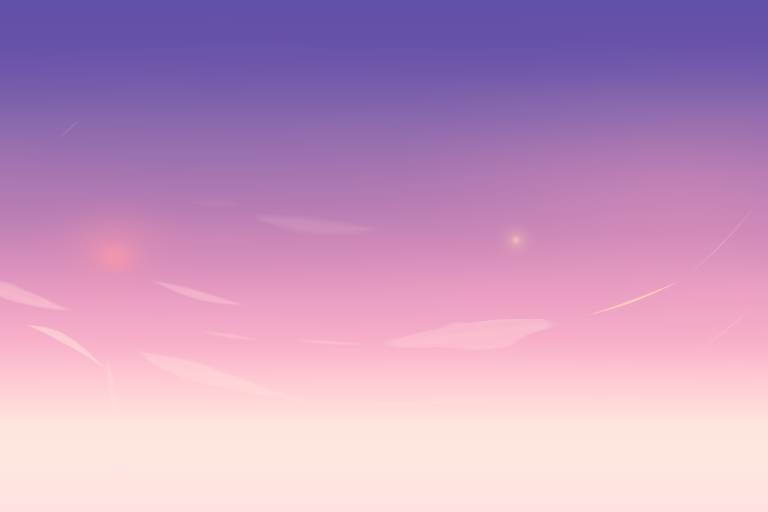
Write a Shadertoy shader that draws this background.

```glsl
const vec3 WISP_PINK = vec3(1.0, 0.82, 0.84);
const vec3 CREAM = vec3(1.0, 0.90, 0.86);
const vec3 GOLD = vec3(1.0, 0.87, 0.70);
const vec3 CORAL = vec3(1.0, 0.60, 0.67);

// Evenly spaced sky colours, from the horizon to the zenith
const vec3 SKY[13] = vec3[13](
    vec3(1.0, 0.885, 0.88), vec3(1.0, 0.90, 0.875), vec3(1.0, 0.90, 0.865),
    vec3(1.0, 0.80, 0.83), vec3(0.97, 0.69, 0.79), vec3(0.92, 0.62, 0.76),
    vec3(0.83, 0.55, 0.73), vec3(0.73, 0.495, 0.705), vec3(0.64, 0.455, 0.69),
    vec3(0.55, 0.415, 0.68), vec3(0.46, 0.36, 0.67), vec3(0.40, 0.32, 0.66),
    vec3(0.38, 0.31, 0.66));

float hash(vec2 p) {
    vec3 q = fract(p.xyx * 0.1031);
    q += dot(q, q.yzx + 33.33);
    return fract((q.x + q.y) * q.z);
}

float noise(vec2 p) {
    vec2 cell = floor(p), f = fract(p);
    f = f * f * (3.0 - 2.0 * f);
    float low = mix(hash(cell), hash(cell + vec2(1, 0)), f.x);
    float high = mix(hash(cell + vec2(0, 1)), hash(cell + vec2(1, 1)), f.x);
    return mix(low, high, f.y);
}

float fbm(vec2 p) {
    float sum = 0.0, gain = 0.5;
    for (int i = 0; i < 4; i++) {
        sum += gain * noise(p);
        p = p * 2.03 + 7.1;
        gain *= 0.5;
    }
    return sum;
}

vec3 skyColor(float height) {
    float level = clamp(height, 0.0, 0.999) * 12.0;
    int i = int(level);
    return mix(SKY[i], SKY[i + 1], fract(level));
}

float glow(vec2 p, vec2 center, vec2 radius) {
    vec2 d = (p - center) / radius;
    return exp(-dot(d, d));
}

// Tapered parabolic stroke from a to b, widest at the fraction "peak"
float wisp(vec2 p, vec2 a, vec2 b, float bend, float halfWidth, float peak, float pixel) {
    float t = (p.x - a.x) / (b.x - a.x);
    float taper = smoothstep(0.0, 1.0, min(t / peak, (1.0 - t) / (1.0 - peak)));
    float slope = (b.y - a.y + 4.0 * bend * (1.0 - 2.0 * t)) / (b.x - a.x);
    float center = mix(a.y, b.y, t) + 4.0 * bend * t * (1.0 - t);
    float dist = abs(p.y - center) / sqrt(1.0 + slope * slope);
    float width = halfWidth * taper;
    return (1.0 - smoothstep(width - pixel, width + pixel, dist)) * smoothstep(0.0, 0.3, taper);
}

// Ragged cloud streak: a wisp with its edge displaced by stretched noise
float cloud(vec2 p, vec2 a, vec2 b, float bend, float halfWidth, float peak, float pixel) {
    vec2 along = normalize(b - a);
    vec2 grain = vec2(dot(p, along) * 9.0, dot(p, vec2(-along.y, along.x)) * 75.0);
    float ragged = fbm(grain) - 0.47;
    float body = wisp(p + vec2(0.0, ragged * halfWidth), a, b, bend, halfWidth, peak, pixel * 1.5);
    return body * (0.8 + 0.6 * ragged);
}

void mainImage(out vec4 fragColor, in vec2 fragCoord) {
    vec2 p = fragCoord / iResolution.xy * vec2(1.5, 1.0);
    float pixel = 1.0 / iResolution.y;

    // Sky, with the pink rising on the right and a soft haze
    float lift = 0.075 * glow(p, vec2(1.34, 0.66), vec2(0.40, 0.17));
    float haze = 0.03 * (fbm(p * vec2(2.0, 9.0)) - 0.47) * smoothstep(0.15, 0.4, p.y);
    vec3 color = skyColor(p.y - lift - haze);

    // Glowing lights
    color = mix(color, CORAL, 0.32 * glow(p, vec2(0.222, 0.512), vec2(0.085, 0.07)));
    color = mix(color, CORAL, 0.60 * glow(p, vec2(0.224, 0.499), vec2(0.034, 0.024)));
    color = mix(color, GOLD, 0.25 * glow(p, vec2(1.008, 0.531), vec2(0.022)));
    color = mix(color, GOLD, 0.45 * glow(p, vec2(1.008, 0.531), vec2(0.007)));

    // Upper clouds
    float veil = cloud(p, vec2(0.47, 0.582), vec2(0.78, 0.552), -0.012, 0.014, 0.42, 0.005);
    veil += 0.5 * cloud(p, vec2(0.36, 0.606), vec2(0.48, 0.602), -0.002, 0.005, 0.5, 0.004);
    color = mix(color, WISP_PINK, 0.20 * veil);

    // Middle clouds
    float streaks = cloud(p, vec2(-0.08, 0.462), vec2(0.17, 0.390), -0.005, 0.014, 0.40, pixel);
    streaks += cloud(p, vec2(0.28, 0.458), vec2(0.50, 0.402), -0.008, 0.009, 0.45, pixel);
    streaks += cloud(p, vec2(0.38, 0.355), vec2(0.52, 0.335), -0.002, 0.004, 0.5, pixel);
    streaks += cloud(p, vec2(0.56, 0.337), vec2(0.73, 0.327), -0.001, 0.003, 0.5, pixel);
    streaks += cloud(p, vec2(0.69, 0.322), vec2(1.12, 0.376), -0.006, 0.028, 0.62, pixel);
    color = mix(color, WISP_PINK, 0.52 * min(streaks, 1.0));

    // Lower clouds and the curl falling at the left
    float low = 0.8 * cloud(p, vec2(0.24, 0.322), vec2(0.65, 0.207), -0.010, 0.020, 0.35, pixel);
    low += wisp(p, vec2(0.035, 0.367), vec2(0.225, 0.260), 0.022, 0.008, 0.45, pixel);
    low += 0.35 * wisp(p, vec2(0.56, 0.212), vec2(1.14, 0.238), -0.012, 0.003, 0.4, 0.003);
    low += 0.5 * wisp(p.yx, vec2(-0.04, 0.252), vec2(0.32, 0.205), 0.004, 0.006, 0.75, 0.004);
    color = mix(color, CREAM, 0.5 * min(low, 1.0));

    // Fine arcs on the right and a faint trail at the upper left
    float arc = wisp(p, vec2(1.13, 0.380), vec2(1.345, 0.460), -0.007, 0.0020, 0.5, pixel);
    color = mix(color, GOLD, 0.85 * arc);
    float trails = wisp(p, vec2(1.33, 0.452), vec2(1.49, 0.616), -0.010, 0.0012, 0.5, pixel);
    trails += wisp(p, vec2(1.34, 0.296), vec2(1.49, 0.418), -0.004, 0.0015, 0.5, pixel);
    trails += 0.5 * wisp(p, vec2(0.11, 0.725), vec2(0.16, 0.770), 0.0, 0.0015, 0.5, pixel);
    color = mix(color, WISP_PINK, 0.28 * trails);

    fragColor = vec4(color, 1.0);
}
```
